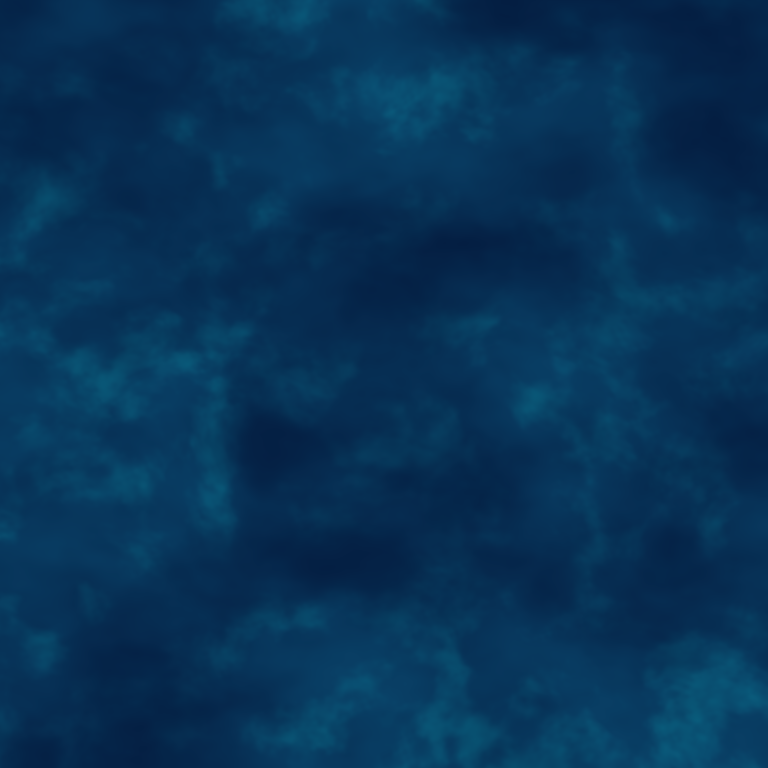
This texture is drawn by a Shadertoy shader. Its source:

```glsl
float hash(vec2 cell) {
    return fract(sin(dot(cell, vec2(127.1, 311.7))) * 43758.5453);
}

float valueNoise(vec2 p) {
    vec2 cell = floor(p);
    vec2 f = fract(p);
    f = f * f * (3.0 - 2.0 * f);
    float bottom = mix(hash(cell), hash(cell + vec2(1, 0)), f.x);
    float top = mix(hash(cell + vec2(0, 1)), hash(cell + vec2(1, 1)), f.x);
    return mix(bottom, top, f.y);
}

// Layered noise, normalised to 0..1
float fbm(vec2 p, int octaves) {
    float sum = 0.0, total = 0.0, amplitude = 1.0;
    for (int i = 0; i < octaves; i++) {
        sum += amplitude * valueNoise(p);
        total += amplitude;
        amplitude *= 0.52;
        p = mat2(1.6, 1.2, -1.2, 1.6) * p + 17.3;
    }
    return sum / total;
}

void mainImage(out vec4 fragColor, in vec2 fragCoord) {
    vec2 uv = fragCoord / iResolution.y;

    // Gentle warp bends the clouds into soft streaks
    vec2 warp = vec2(fbm(uv * 5.0 + 3.1, 3), fbm(uv * 5.0 + 41.7, 3)) - 0.5;
    vec2 p = uv + 0.05 * warp;

    // Broad, slightly flattened clouds of light and dark water
    float clouds = fbm(p * vec2(3.8, 5.4) + 8.4, 5);
    vec3 deepBlue = vec3(0.014, 0.1, 0.24);
    vec3 seaBlue = vec3(0.036, 0.26, 0.41);
    vec3 color = mix(deepBlue, seaBlue, smoothstep(0.03, 0.9, clouds));

    // Small teal glows, fainter in the dark parts
    float glow = smoothstep(0.42, 0.92, fbm(p * vec2(17.0, 19.0) + 63.2, 4));
    glow *= smoothstep(0.2, 0.65, clouds);
    color += glow * vec3(0.005, 0.13, 0.105);

    fragColor = vec4(color, 1.0);
}
```
